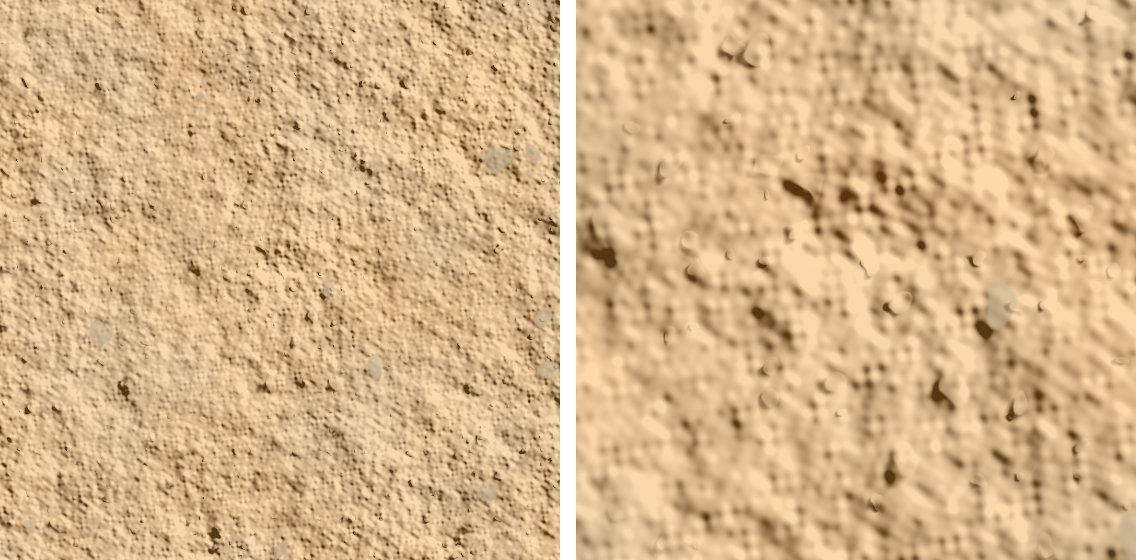
Left, the full canvas; right, a detail of the centre.
Write a WebGL 1 fragment shader that draws this texture.

```glsl
precision highp float;

uniform vec2 u_resolution;

const vec3 SUNLIT_SAND = vec3(0.92, 0.79, 0.62);
const vec3 SHADED_SAND = vec3(0.45, 0.33, 0.18);
const vec3 STONE_GREY = vec3(0.72, 0.66, 0.55);
const vec3 WARM_SHIFT = vec3(0.012, -0.004, -0.016);

const vec2 LIGHT_DIR = vec2(0.77, 0.64);   // sun at the upper right
const float GRAIN_FREQ = 165.0;            // finest grains per canvas
const float GRAIN_STEP = 0.6;              // slope sample, in grain cells
const float GRAIN_WEIGHT = 0.58;
const float OCTAVE_RATIO = 0.55;
const float OCTAVE_FADE = 0.82;
const float SLOPE_SPREAD = 0.2;            // typical slope of the noise

const float MID_TONE = 0.85;
const float TONE_GAIN = 0.19;
const float SHADOW_CURVE = 0.085;
const float MAX_TONE = 1.12;

const float SMALL_CLUMP_FREQ = 48.0;
const float LARGE_CLUMP_FREQ = 24.0;
const float STONE_FREQ = 13.0;
const float SHADOW_DEPTH = 2.3;

float hash(vec2 p) {
  return fract(sin(dot(p, vec2(127.1, 311.7))) * 43758.5453);
}

float noise(vec2 p) {
  vec2 cell = floor(p);
  vec2 f = fract(p);
  f = f * f * (3.0 - 2.0 * f);
  float low = mix(hash(cell), hash(cell + vec2(1.0, 0.0)), f.x);
  float high = mix(hash(cell + vec2(0.0, 1.0)), hash(cell + 1.0), f.x);
  return mix(low, high, f.y);
}

// Sunward slope of the ground, from fine grains to broad lumps
float groundRelief(vec2 p) {
  mat2 turn = mat2(0.8, 0.6, -0.6, 0.8);
  mat2 frame = turn;
  float freq = GRAIN_FREQ;
  float weight = GRAIN_WEIGHT;
  float relief = 0.0;
  for (int i = 0; i < 5; i++) {
    vec2 shift = vec2(17.3, 9.1) * float(i + 1);
    vec2 here = frame * (p * freq) + shift;
    vec2 sunward = frame * (p * freq + LIGHT_DIR * GRAIN_STEP) + shift;
    relief += weight * (noise(here) - noise(sunward)) / SLOPE_SPREAD;
    frame = turn * frame;
    freq *= OCTAVE_RATIO;
    weight *= OCTAVE_FADE;
  }
  return relief;
}

// Scattered lumps: x is their cover, y their light and cast shadow
vec2 scatterLumps(vec2 p, float freq, float share, float seed) {
  vec2 g = p * freq;
  vec2 cell = floor(g);
  vec2 ragged = vec2(noise(g * 3.1 + seed), noise(g * 3.1 + seed + 40.0)) - 0.5;
  float cover = 0.0;
  float light = 0.0;
  for (int j = -1; j <= 1; j++) {
    for (int i = -1; i <= 1; i++) {
      vec2 id = cell + vec2(float(i), float(j));
      vec2 key = id + seed;
      float present = step(hash(key + 3.7), share);
      vec2 center = id + 0.25 + 0.5 * vec2(hash(key), hash(key + 11.3));
      float size = hash(key + 23.9);
      float radius = mix(0.15, 0.38, size * size);
      vec2 d = (g - center + ragged * 0.3) / radius;
      d.x *= mix(0.8, 1.25, hash(key + 31.1));
      float dome = 1.0 - smoothstep(0.75, 1.05, length(d));
      float shadow = 1.0 - smoothstep(0.45, 1.15, length(d + LIGHT_DIR * 0.8));
      float facing = 0.25 + 0.9 * dot(d, LIGHT_DIR);
      cover = max(cover, present * dome);
      light += present * (dome * facing - shadow * (1.0 - dome) * SHADOW_DEPTH);
    }
  }
  return vec2(cover, light);
}

void main() {
  vec2 p = gl_FragCoord.xy / u_resolution.y;

  // Loose, rough patches alternate with smoother ground
  float roughness = noise(p * 5.0 + 2.4);
  float broadTone = noise(p * 7.0 + 31.0) - 0.5;
  float relief = groundRelief(p) * mix(0.72, 1.18, roughness);

  vec2 smallClumps = scatterLumps(p, SMALL_CLUMP_FREQ, 0.14, 5.0);
  vec2 largeClumps = scatterLumps(p, LARGE_CLUMP_FREQ, 0.12, 61.0);
  vec2 stones = scatterLumps(p, STONE_FREQ, 0.08, 113.0);
  float clumpLight = smallClumps.y * mix(0.4, 1.2, roughness) + largeClumps.y;

  // Pebbles are smoother than the sand around them
  relief *= 1.0 - 0.55 * stones.x;
  float level = relief + clumpLight + 0.4 * stones.y + 0.5 * broadTone;

  // Lit slopes saturate gently while shadows fall away faster
  float dip = min(level, 0.0);
  float tone = MID_TONE + TONE_GAIN * level - SHADOW_CURVE * dip * dip;
  tone = clamp(tone, -0.25, MAX_TONE);

  vec3 color = mix(SHADED_SAND, SUNLIT_SAND, tone);
  color += WARM_SHIFT * (2.0 * noise(p * 9.0 + 77.0) - 1.0);
  vec3 stoneColor = STONE_GREY * mix(0.6, 1.08, clamp(tone, 0.0, 1.0));
  color = mix(color, stoneColor, 0.6 * stones.x);

  gl_FragColor = vec4(color, 1.0);
}
```
